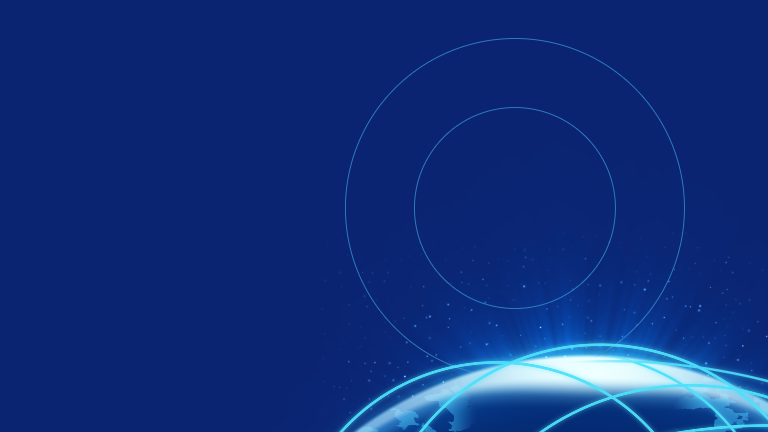
Give the GLSL for this background, as a WebGL 2 fragment shader.

```glsl
#version 300 es
precision highp float;
// A glowing planet rises at the lower right of a deep blue sky.
// Circles give the planet, rings and orbit arcs; gradient noise gives
// light rays and land; a hashed grid scatters the sparks.
// Lengths are in canvas heights, with the origin at the lower left.
uniform vec2 u_resolution;
out vec4 outColor;

const vec3 SKY = vec3(0.038, 0.142, 0.445);
const vec3 GLOW_BLUE = vec3(0.02, 0.36, 0.82);
const vec3 RING_BLUE = vec3(0.22, 0.57, 0.82);
const vec3 CYAN = vec3(0.30, 0.88, 0.98);
const vec3 ICE = vec3(0.93, 1.0, 1.0);
const vec3 OCEAN = vec3(0.015, 0.15, 0.43);
const vec2 PLANET = vec2(1.354, -0.718);
const float PLANET_RADIUS = 0.8935;

vec2 hash2(vec2 p) {
  vec3 q = fract(p.xyx * vec3(0.1031, 0.1030, 0.0973));
  q += dot(q, q.yzx + 33.33);
  return fract((q.xx + q.yz) * q.zy);
}

float cornerSlope(vec2 cell, vec2 offset) {
  return dot(hash2(cell) * 2.0 - 1.0, offset);
}

float gradientNoise(vec2 p) {
  vec2 i = floor(p), f = fract(p);
  vec2 u = f * f * f * (f * (f * 6.0 - 15.0) + 10.0);
  vec2 e = vec2(1.0, 0.0);
  float low = mix(cornerSlope(i, f), cornerSlope(i + e, f - e), u.x);
  float high = mix(cornerSlope(i + e.yx, f - e.yx), cornerSlope(i + 1.0, f - 1.0), u.x);
  return mix(low, high, u.y);
}

float fbm(vec2 p) {
  float sum = 0.0, gain = 1.0;
  for (int i = 0; i < 4; i++) {
    sum += gain * gradientNoise(p);
    p = p * 2.03 + 7.1;
    gain *= 0.5;
  }
  return sum;
}

float bell(float x, float width) {
  return exp(-x * x / (width * width));
}

// Antialiased line of a given half width at signed distance d
float stroke(float d, float halfWidth, float pixel) {
  return clamp((halfWidth - abs(d)) / pixel + 0.5, 0.0, 1.0) * min(1.0, 2.0 * halfWidth / pixel);
}

// Circular arc given by its top point and radius, with a soft halo
float orbit(vec2 p, vec2 top, float radius, float pixel) {
  float d = length(p - top + vec2(0.0, radius)) - radius;
  return stroke(d, 0.0028, pixel) + 0.3 * bell(d, 0.008);
}

float sparks(vec2 p, float cellSize, float seed, float pixel) {
  vec2 cell = floor(p / cellSize);
  vec2 center = (cell + 0.15 + 0.7 * hash2(cell + seed)) * cellSize;
  vec2 traits = hash2(cell + seed + 51.7);
  float size = max(mix(0.0012, 0.0028, traits.x), 0.7 * pixel);
  return bell(length(p - center), size) * pow(traits.y, 4.0);
}

// Sky light above the limb: broad haze, rays and a tight bright halo
vec3 skyGlow(vec3 color, vec2 p, float height) {
  vec2 ray = p - vec2(1.34, -0.12);
  float angle = atan(ray.x, ray.y);
  float rays = 0.9 + 0.9 * gradientNoise(vec2(angle * 9.0, 3.4)) + 0.5 * gradientNoise(vec2(angle * 27.0, 8.2));
  float spread = bell(p.x - 1.34, 0.36);
  float haze = exp(-height * 11.0) * spread * rays;
  color = mix(color, GLOW_BLUE, clamp(haze, 0.0, 0.9));
  float halo = exp(-height * 60.0) * (0.2 + 0.6 * bell(p.x - 1.37, 0.28));
  return mix(color, CYAN, halo);
}

// Planet surface: dark ocean, pale land and a white crest of light
vec3 surface(vec2 p, float depth) {
  float crest = bell(p.x - 1.37, 0.30);
  vec3 color = mix(OCEAN, vec3(0.05, 0.40, 0.77), exp(-depth * 16.0));
  float side = smoothstep(0.22, 0.30, abs(p.x - 1.33));
  float land = smoothstep(0.02, 0.10, fbm(vec2(p.x * 13.0, p.y * 24.0) + 2.7));
  color = mix(color, vec3(0.20, 0.64, 0.88), 0.65 * land * side);
  float bloom = 1.0 - smoothstep(0.025, 0.055 + 0.075 * crest, depth);
  color = mix(color, vec3(0.45, 0.82, 0.98), bloom * (0.25 + 0.7 * crest));
  float white = 1.0 - smoothstep(0.012 + 0.033 * crest, 0.025 + 0.075 * crest, depth);
  return mix(color, ICE, white * (0.35 + 0.65 * crest));
}

void main() {
  float pixel = 1.0 / u_resolution.y;
  vec2 p = gl_FragCoord.xy * pixel;
  float limb = length(p - PLANET) - PLANET_RADIUS;
  vec3 color = skyGlow(SKY, p, max(limb, 0.0));

  // Thin concentric rings
  float ringDistance = length(p - vec2(1.192, 0.5185));
  float rings = stroke(ringDistance - 0.3924, 0.0011, pixel) + stroke(ringDistance - 0.2326, 0.0011, pixel);
  color = mix(color, RING_BLUE, 0.85 * rings);

  // Sparks gather near the planet
  float region = smoothstep(0.68, 0.95, p.x) * (1.0 - smoothstep(0.22, 0.52, p.y));
  float dust = sparks(p, 0.046, 3.0, pixel) + 0.6 * sparks(p + 0.31, 0.029, 19.0, pixel);
  color += vec3(0.45, 0.72, 0.85) * dust * region;

  float cover = smoothstep(-0.006, 0.003 + pixel, -limb);
  color = mix(color, surface(p, max(-limb, 0.0)), cover);

  // Orbit arcs, two of which fade out on their left
  float arcs = orbit(p, vec2(1.150, 0.161), 0.484, pixel);
  arcs = max(arcs, orbit(p, vec2(1.389, 0.202), 0.528, pixel));
  arcs = max(arcs, orbit(p, vec2(1.597, 0.108), 0.602, pixel));
  arcs = max(arcs, orbit(p, vec2(1.778, 0.015), 1.287, pixel));
  arcs = max(arcs, 0.7 * smoothstep(1.3, 1.5, p.x) * orbit(p, vec2(1.412, 0.164), 1.468, pixel));
  arcs = max(arcs, 0.8 * smoothstep(1.38, 1.5, p.x) * orbit(p, vec2(1.319, 0.185), 0.486, pixel));
  color = mix(color, CYAN, min(arcs, 0.95));

  outColor = vec4(clamp(color, 0.0, 1.0), 1.0);
}
```
